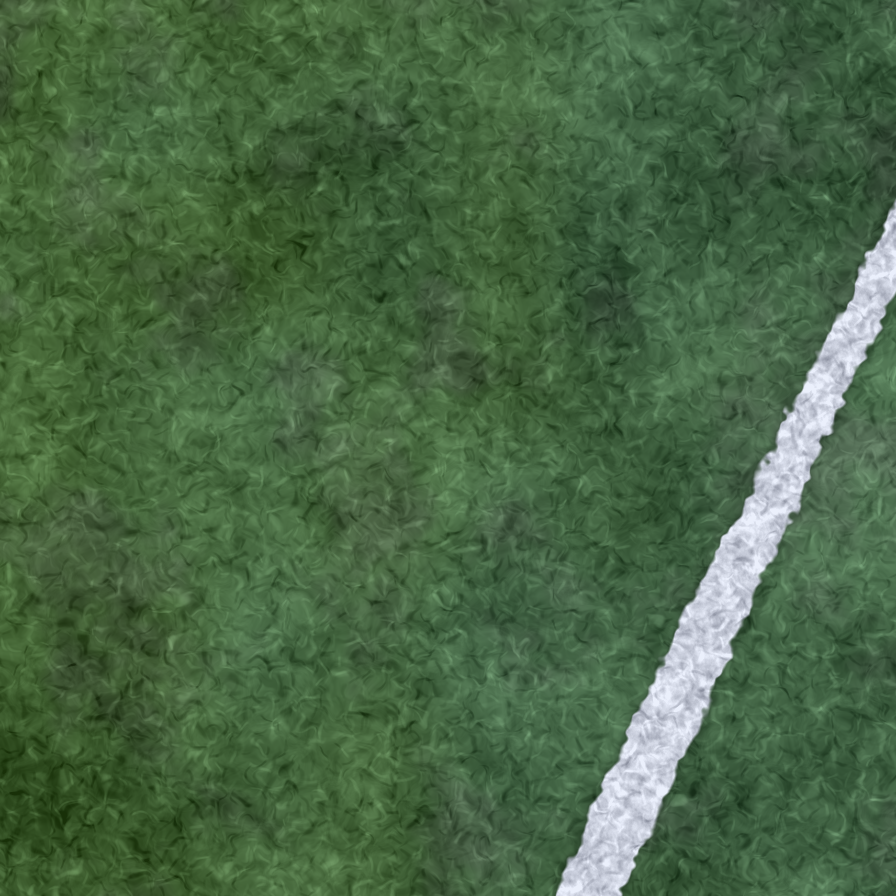
Give the GLSL for this texture, as a Shadertoy shader.

```glsl
const vec3 SHADE_GREEN = vec3(0.145, 0.245, 0.125);
const vec3 LIT_GREEN = vec3(0.405, 0.555, 0.385);
const vec3 PAINT_GREY = vec3(0.58, 0.60, 0.66);
const vec3 PAINT_WHITE = vec3(0.92, 0.94, 0.99);

// Broad patches: centre, radius, brightness change
const vec4 PATCHES[11] = vec4[11](
    vec4(0.35, 0.79, 0.13, -0.22), vec4(0.64, 0.76, 0.12, -0.17),
    vec4(0.95, 0.85, 0.14, -0.20), vec4(0.70, 0.39, 0.11, -0.24),
    vec4(0.02, 0.13, 0.12, -0.22), vec4(0.49, 0.02, 0.08, -0.18),
    vec4(0.11, 0.45, 0.18, 0.10), vec4(0.37, 0.10, 0.12, 0.14),
    vec4(0.68, 0.98, 0.11, 0.16), vec4(0.53, 0.59, 0.14, 0.13),
    vec4(0.96, 0.43, 0.12, 0.16));

float hash(vec2 p) {
    return fract(sin(dot(p, vec2(127.1, 311.7))) * 43758.55);
}

float noise(vec2 p) {
    vec2 cell = floor(p);
    vec2 f = fract(p);
    f = f * f * (3.0 - 2.0 * f);
    float low = mix(hash(cell), hash(cell + vec2(1.0, 0.0)), f.x);
    float high = mix(hash(cell + vec2(0.0, 1.0)), hash(cell + 1.0), f.x);
    return mix(low, high, f.y);
}

float fbm(vec2 p) {
    float sum = 0.0;
    float amplitude = 0.53;
    for (int i = 0; i < 4; i++) {
        sum += amplitude * noise(p);
        p = mat2(1.6, 1.2, -1.2, 1.6) * p + 7.3;
        amplitude *= 0.5;
    }
    return sum;
}

float patchLight(vec2 p) {
    float sum = 0.0;
    for (int i = 0; i < 11; i++) {
        vec2 d = (p - PATCHES[i].xy) / PATCHES[i].z;
        sum += PATCHES[i].w * exp(-dot(d, d));
    }
    return sum;
}

// Short curved blades, one per cell, each lighter or darker than the turf
float blades(vec2 p, float seed) {
    vec2 cell = floor(p);
    float sum = 0.0;
    for (int y = -1; y <= 1; y++) {
        for (int x = -1; x <= 1; x++) {
            vec2 id = cell + vec2(x, y);
            vec2 root = id + vec2(hash(id + seed), hash(id + seed + 19.7));
            float angle = 6.0 * noise(id * 0.23 + seed) + 2.2 * hash(id + seed + 41.3);
            vec2 along = vec2(cos(angle), sin(angle));
            vec2 d = p - root;
            float t = dot(d, along);
            float bend = 0.7 * (hash(id + seed + 63.1) - 0.5);
            float side = dot(d, vec2(-along.y, along.x)) - bend * t * t;
            float tip = 1.0 - smoothstep(0.35, 0.85, abs(t));
            float body = 1.0 - smoothstep(0.04, 0.27, abs(side));
            sum += (hash(id + seed + 87.9) - 0.5) * tip * body;
        }
    }
    return sum;
}

vec3 turf(vec2 p, float strokes) {
    vec2 warp = vec2(noise(p * 45.0), noise(p * 45.0 + 31.0)) - 0.5;
    float tone = 0.47 + patchLight(p);
    tone += 0.65 * (fbm(p * 9.0 + 3.0) - 0.5);
    tone += 0.65 * (fbm(p * 65.0 + warp * 2.0) - 0.5);
    tone += 0.6 * strokes;
    vec3 colour = mix(SHADE_GREEN, LIT_GREEN, clamp(tone, -0.2, 1.25));

    // Warm on the left, cooler on the right, with greyish drifts
    float cool = smoothstep(0.0, 0.8, p.x + 0.5 * (noise(p * 7.0) - 0.5));
    colour += mix(vec3(0.0, 0.005, -0.04), vec3(-0.01, 0.0, 0.02), cool);
    float grey = smoothstep(0.5, 0.8, fbm(p * 12.0 + 50.0));
    return mix(colour, vec3(dot(colour, vec3(0.33))), 0.3 * grey);
}

vec3 paint(vec2 p, float strokes) {
    float speckle = 0.66 + 1.1 * (fbm(p * 130.0) - 0.5) + 0.75 * strokes;
    return mix(PAINT_GREY, PAINT_WHITE, clamp(speckle, -0.15, 1.0));
}

// Signed distance across the gently bowed, tapering stripe
float stripeDistance(vec2 p) {
    float centre = 0.657 + 0.435 * p.y + 0.055 * p.y * p.y;
    float halfWidth = mix(0.037, 0.025, smoothstep(0.15, 0.65, p.y));
    float ragged = 0.009 * (noise(p * 38.0) - 0.5) + 0.009 * (noise(p * 120.0) - 0.5);
    return (abs(p.x - centre) - halfWidth + ragged) * 0.91;
}

void mainImage(out vec4 fragColor, in vec2 fragCoord) {
    vec2 p = fragCoord / iResolution.xy;
    vec2 warp = vec2(noise(p * 80.0), noise(p * 80.0 + 12.0)) - 0.5;
    float strokes = blades(p * 62.0 + warp * 0.7, 3.0)
                  + 0.8 * blades(p * 105.0 + warp, 11.0);

    float edge = stripeDistance(p);
    vec3 colour = turf(p, strokes);

    // Thin shadow where the turf meets the paint
    colour *= 1.0 - 0.25 * exp(-max(edge, 0.0) / 0.005);
    float softness = max(0.0025, 1.0 / iResolution.y);
    float coverage = 1.0 - smoothstep(-softness, softness, edge);
    colour = mix(colour, paint(p, strokes), coverage);
    fragColor = vec4(clamp(colour, 0.0, 1.0), 1.0);
}
```
